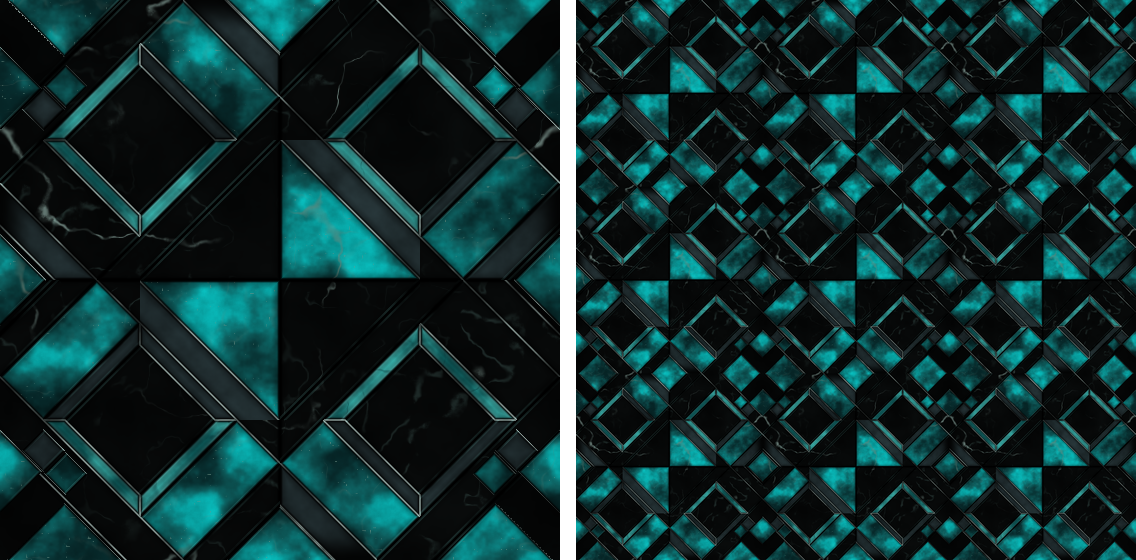
Left: one tile. Right: repeated 3 by 3.
A WebGL 2 fragment shader for this pattern:

```glsl
#version 300 es
precision highp float;
// Inlaid marble tiles: a 2 x 2 grid of framed diamonds with slabs, strips and
// corner triangles. Each cell is cut along its two diagonals (a, b); bit masks
// choose the stone per quadrant, and wrapping noise paints clouds and veins.
uniform vec2 u_resolution;
out vec4 fragColor;

#define INNER 0.268    // panel half-diagonal, in cells
#define OUTER 0.346    // frame half-diagonal
#define STRIP 0.495    // outer side of the central strips
#define CAP 0.805      // outer side of the strips beyond the slabs
#define LIP 0.55       // outer side of the canvas corner strips
#define JOINT 0.0042   // half width of dark joints, in canvas units
#define RIDGE 0.0009   // half width of silver inlay
#define VEIN 0.022     // vein thickness
#define CLOUDS 11.0    // cloud frequency, whole number

const int BLACK = 0, SLATE = 1, TEAL = 2, TRIM = 3, SHADOW = 4;
const float FAR = 9.0;
// Quadrant bits (1 LL, 2 LR, 4 UL, 8 UR) for cells BL, BR, TL, TR
const ivec4 TRIM_BITS = ivec4(3, 12, 7, 13);
const ivec4 SLAB_BITS = ivec4(6, 1, 8, 2);
const ivec4 CAP_BITS = ivec4(0, 1, 9, 2);
// Small diamonds in mirrored cell units: centre, half-diagonal
const vec3 DIAMONDS[6] = vec3[6](vec3(0.155, 0.39, 0.077), vec3(0.235, 0.308, 0.078),
  vec3(0.23, 0.0, 0.205), vec3(0.0, 0.315, 0.15), vec3(1.0, 0.0, 0.19), vec3(0.0, 1.0, 0.165));

float hash(vec2 p) { return fract(sin(dot(p, vec2(127.1, 311.7))) * 43758.5); }

// Value noise that wraps over the unit square for whole frequencies
float noise(vec2 uv, float freq) {
  vec2 p = uv * freq, i = floor(p), f = fract(p);
  f = f * f * (3.0 - 2.0 * f);
  vec2 lo = mod(i, freq) + freq, hi = mod(i + 1.0, freq) + freq;
  return mix(mix(hash(lo), hash(vec2(hi.x, lo.y)), f.x),
             mix(hash(vec2(lo.x, hi.y)), hash(hi), f.x), f.y);
}

float fbm(vec2 uv, float freq) {
  float sum = 0.0, amp = 0.5;
  for (int k = 0; k < 5; k++, freq *= 2.0, amp *= 0.5) sum += amp * noise(uv, freq);
  return sum / 0.97;
}

float vein(vec2 uv, float freq, float width) {
  return 1.0 - smoothstep(0.0, width, abs(noise(uv, freq) - 0.5));
}

float band(float t, float lo, float hi) { return min(t - lo, hi - t); }
bool hasBit(int mask, int quad) { return ((mask >> quad) & 1) == 1; }

vec3 stone(int kind, vec2 uv, float rim) {
  float cloud = fbm(uv, CLOUDS), grain = fbm(uv, 37.0);
  vec2 bent = uv + 0.14 * (vec2(fbm(uv, 9.0), fbm(uv, 8.0)) - 0.5);
  float patches = smoothstep(0.42, 0.66, fbm(uv, 7.0));
  float bold = vein(bent, 6.0, VEIN) * patches;
  float web = vein(bent, 17.0, 2.0 * VEIN) * smoothstep(0.38, 0.65, grain);
  if (kind == TEAL) {
    vec3 col = mix(vec3(0.025, 0.15, 0.155), vec3(0.05, 0.35, 0.35), smoothstep(0.28, 0.52, cloud));
    col = mix(col, vec3(0.03, 0.65, 0.65), smoothstep(0.48, 0.73, cloud));
    col *= 0.75 + 0.5 * grain;
    float speck = smoothstep(0.87, 0.97, noise(uv, 210.0)) * smoothstep(0.4, 0.6, grain);
    col = mix(col, vec3(0.45, 0.58, 0.53), 0.55 * speck);
    return mix(col, vec3(0.48, 0.5, 0.45), 0.55 * bold + 0.12 * web);
  }
  if (kind == TRIM) {
    vec3 col = mix(vec3(0.05, 0.34, 0.34), vec3(0.2, 0.63, 0.61), smoothstep(0.33, 0.58, cloud));
    col *= 0.8 + 0.4 * grain;
    return mix(col, vec3(0.04, 0.25, 0.26), 0.4 * web) + 0.1 * (1.0 - smoothstep(0.003, 0.011, rim));
  }
  if (kind == SLATE) return vec3(0.12, 0.165, 0.175) * (0.45 + 0.7 * cloud + 0.4 * grain);
  vec3 col = vec3(0.022, 0.028, 0.028) * (0.4 + 1.4 * cloud);
  if (kind == SHADOW) return 0.6 * col;
  col += vec3(0.07, 0.1, 0.095) * web * (0.3 + patches);
  return col + vec3(0.36, 0.43, 0.41) * bold * (0.25 + 0.75 * smoothstep(0.4, 0.65, grain));
}

void main() {
  vec2 uv = gl_FragCoord.xy / u_resolution;
  float px = 1.0 / min(u_resolution.x, u_resolution.y);
  vec2 cell = floor(uv * 2.0), q = fract(uv * 2.0) - 0.5;
  int id = int(cell.x + 2.0 * cell.y);
  int quad = int(step(0.0, q.x) + 2.0 * step(0.0, q.y));
  bool falling = cell.x == cell.y;   // direction of the slabs
  vec2 diag = abs(vec2(q.x + q.y, q.x - q.y));
  float a = falling ? diag.y : diag.x, b = falling ? diag.x : diag.y;
  float cross = min(abs(uv.x - 0.5), abs(uv.y - 0.5)), miter = FAR;
  int kind = BLACK;
  vec2 edge = vec2(FAR);   // distances to the sides along a and b

  // Panel, frame, slabs, strips and triangles of one cell
  if (max(a, b) < INNER) edge = INNER - vec2(a, b);
  else if (max(a, b) < OUTER) {
    kind = hasBit(TRIM_BITS[id], quad) ? TRIM : SLATE;
    float rim = band(max(a, b), INNER, OUTER);
    edge = a > b ? vec2(rim, FAR) : vec2(FAR, rim);
    miter = 0.5 * min(abs(q.x), abs(q.y));
  } else if (a > 1.0 - OUTER) {
    kind = a > CAP ? SHADOW : hasBit(CAP_BITS[id], quad) ? SLATE : BLACK;
    edge.x = a > CAP ? a - CAP : band(a, 1.0 - OUTER, CAP);
  } else if (b < OUTER) {
    kind = hasBit(SLAB_BITS[id], quad) ? TEAL : BLACK;
    edge = vec2(band(a, OUTER, 1.0 - OUTER), OUTER - b);
  } else if (id + quad == 3) {
    if (falling) kind = b < STRIP ? SLATE : TEAL;
    edge.y = b < STRIP ? band(b, OUTER, STRIP) : b - STRIP;
  } else {
    kind = b < LIP ? BLACK : SHADOW;
    edge.y = b < LIP ? band(b, OUTER, LIP) : b - LIP;
  }

  // Small diamonds laid over the outer border
  vec2 fold = 1.0 - abs(2.0 * uv - 1.0);
  for (int k = 0; k < 6; k++) {
    vec2 m = fold - DIAMONDS[k].xy;
    vec2 side = DIAMONDS[k].z - abs(vec2(m.x - m.y, m.x + m.y));
    if (min(side.x, side.y) > 0.0) {
      edge = side;
      kind = k == 0 ? SLATE : TEAL;
      cross = FAR;
    }
  }

  // Stone, fading slate, bevel, joints and silver inlay
  edge *= 0.3536;   // diagonal cell units to canvas units
  float rim = min(edge.x, edge.y);
  vec3 col = stone(kind, uv, rim);
  float border = 0.5 * min(fold.x, fold.y);
  if (kind == SLATE) col = mix(stone(SHADOW, uv, rim), col, smoothstep(0.0, 0.06, border));
  float joint = min(rim, min(cross, miter));
  col *= 0.65 + 0.35 * smoothstep(0.0, 0.018, joint);
  col *= 0.04 + 0.96 * smoothstep(0.3 * JOINT, JOINT + px, joint);
  float rising = min(falling ? edge.y : edge.x, miter);
  float sloping = falling ? edge.x : edge.y;
  float wear = smoothstep(0.25, 0.7, fbm(uv, 13.0));
  float silver = 1.0 - smoothstep(RIDGE - 0.5 * px, RIDGE + px, rising);
  float glint = 1.0 - smoothstep(RIDGE, RIDGE + px, abs(sloping - JOINT));
  col = mix(col, vec3(0.64, 0.72, 0.7), silver * (0.2 + 0.7 * wear));
  col += vec3(0.08, 0.14, 0.135) * glint * wear;
  fragColor = vec4(col, 1.0);
}
```
